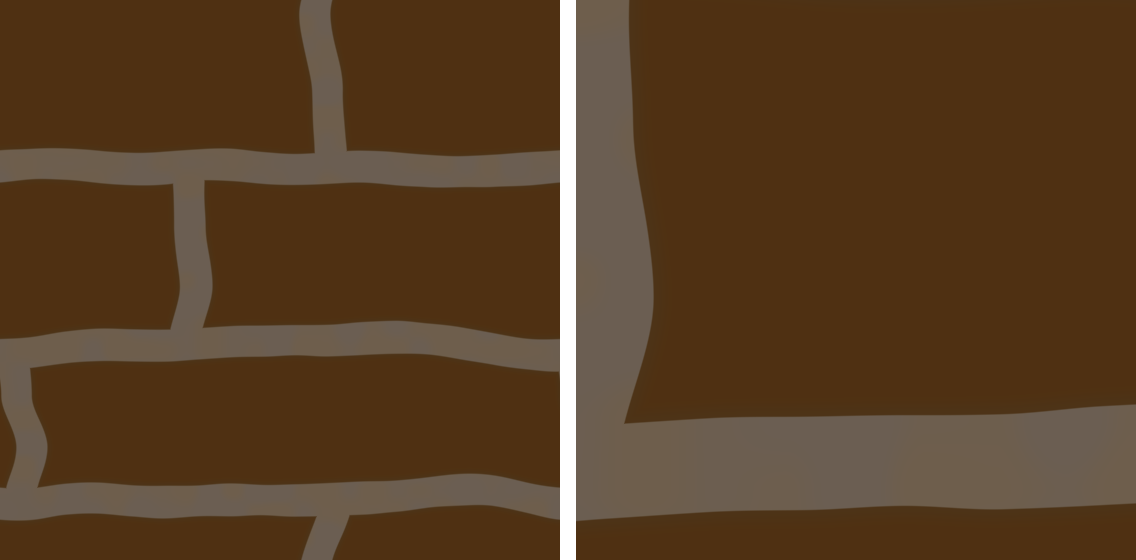
Left, the full canvas; right, a detail of the centre.
Reproduce this pattern procedurally as a WebGL 1 fragment shader.

```glsl
precision highp float;
// Flat brown brick wall with wide, hand-drawn grey mortar joints, tiling once across and down.

uniform vec2 u_resolution;

const vec3 BRICK = vec3(0.31, 0.19, 0.07);
const vec3 BRICK_RIM = vec3(0.30, 0.20, 0.09);
const vec3 MORTAR_COOL = vec3(0.42, 0.37, 0.32);
const vec3 MORTAR_WARM = vec3(0.43, 0.37, 0.30);

const float REPEATS = 1.0;         // tiles across and down
const float JOINT_HALF = 0.0283;   // half the mortar width
const float ROUGHNESS = 0.0018;    // unevenness of the joint edges
const float ROUGH_CELLS = 17.0;    // edge bumps per tile
const float RIM_WIDTH = 0.012;     // faint tint where brick meets mortar
const float MOTTLE_CELLS = 24.0;   // mortar tone patches per tile
const float EDGE_PIXELS = 1.0;     // softness of the edges
const float WAVE_SCALE = 0.001;    // unit of the wave amplitudes
const float TAU = 6.283185;

float hash(vec2 p) {
  vec3 q = fract(vec3(p.xyx) * 0.1031);
  q += dot(q, q.yzx + 33.33);
  return fract((q.x + q.y) * q.z);
}

// Value noise along a line, repeating with the tile.
float edgeNoise(float x, float seed) {
  float s = x * ROUGH_CELLS;
  float cell = floor(s);
  float a = hash(vec2(mod(cell, ROUGH_CELLS), seed));
  float b = hash(vec2(mod(cell + 1.0, ROUGH_CELLS), seed));
  return mix(a, b, smoothstep(0.0, 1.0, s - cell)) * 2.0 - 1.0;
}

// Value noise over the plane, repeating with the tile.
float mottle(vec2 p) {
  vec2 s = p * MOTTLE_CELLS;
  vec2 cell = floor(s);
  vec2 f = smoothstep(0.0, 1.0, s - cell);
  vec2 lo = mod(cell, MOTTLE_CELLS);
  vec2 hi = mod(cell + 1.0, MOTTLE_CELLS);
  return mix(mix(hash(lo), hash(vec2(hi.x, lo.y)), f.x),
             mix(hash(vec2(lo.x, hi.y)), hash(hi), f.x), f.y);
}

// Shortest signed offset on a unit circle.
float wrapOffset(float d) {
  return d - floor(d + 0.5);
}

// Signed distance to one edge-roughened joint, given the offset from its centre line.
float joint(float offset, float along, float seed) {
  float side = step(0.0, offset);
  return abs(offset) - JOINT_HALF - ROUGHNESS * edgeNoise(along, seed + side);
}

// One course: the wavy bed joint above it and the bent upright joint inside it.
// p.y runs downward; bends holds the upright's x at four even depths.
float course(vec2 p, float top, float height, vec4 cosAmp, vec4 sinAmp, vec4 bends, float seed) {
  vec4 phase = TAU * p.x * vec4(1.0, 2.0, 3.0, 4.0);
  float wave = WAVE_SCALE * (dot(cosAmp, cos(phase)) + dot(sinAmp, sin(phase)));
  float bed = joint(wrapOffset(p.y - top - wave), p.x, seed);

  float depth = fract(p.y - top) / height;
  vec3 ease = smoothstep(vec3(0.0, 1.0, 2.0), vec3(1.0, 2.0, 3.0), vec3(3.0 * depth));
  float centre = bends.x + dot(bends.yzw - bends.xyz, ease);
  float upright = joint(wrapOffset(p.x - centre), p.y, seed + 2.0);
  return depth <= 1.0 ? min(bed, upright) : bed;
}

float mortarDistance(vec2 p) {
  float upper = course(p, 0.2995, 0.3155,
    vec4(0.2, -2.2, -2.0, 2.0), vec4(-3.7, -2.3, -2.0, 0.4),
    vec4(0.337, 0.339, 0.350, 0.328), 3.0);
  float middle = course(p, 0.615, 0.275,
    vec4(10.7, 5.6, 2.4, 0.2), vec4(4.1, -2.3, -2.4, 0.4),
    vec4(0.023, 0.030, 0.056, 0.038), 11.0);
  float lower = course(p, 0.890, 0.4095,
    vec4(-1.4, 4.0, 4.1, 2.5), vec4(6.5, 3.2, -0.2, 0.2),
    vec4(0.600, 0.5625, 0.585, 0.592), 19.0);
  return min(upper, min(middle, lower));
}

void main() {
  vec2 uv = gl_FragCoord.xy / u_resolution;
  vec2 p = fract(vec2(uv.x, 1.0 - uv.y) * REPEATS);
  float d = mortarDistance(p);
  float soft = EDGE_PIXELS * REPEATS / min(u_resolution.x, u_resolution.y);

  vec3 brick = mix(BRICK_RIM, BRICK, smoothstep(0.0, RIM_WIDTH, d));
  vec3 mortar = mix(MORTAR_COOL, MORTAR_WARM, smoothstep(0.35, 0.75, mottle(p)));
  gl_FragColor = vec4(mix(mortar, brick, smoothstep(-soft, soft, d)), 1.0);
}
```
